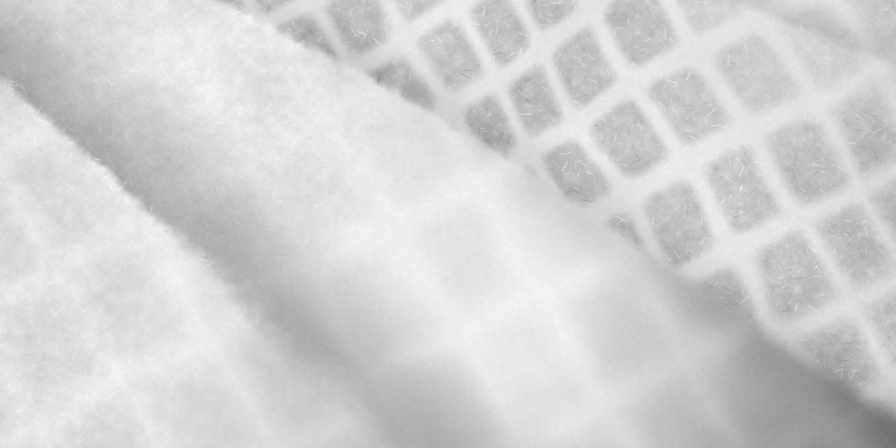
Give the GLSL for this texture, as a Shadertoy shader.

```glsl
const vec2 STEP_ALONG = vec2(0.143, 0.073);   // mesh lattice, cell to cell
const vec2 STEP_DOWN = vec2(0.110, -0.190);
const vec2 MESH_ORIGIN = vec2(1.654, 0.570);
const vec2 MID_ORIGIN = vec2(1.040, 0.425);
const vec2 LEFT_ORIGIN = vec2(0.300, 0.320);
const float STRAND_RADIUS = 0.026;
const float FIBER_CELL = 0.024;
const float FIBER_RADIUS = 0.0009;
const float FIBER_CONTRAST = 0.085;
const float GRAIN = 0.022;
const float CELL_TONE = 0.775;
const float STRAND_TONE = 0.905;
const float VALLEY_TONE = 0.665;
const float CREST_TONE = 0.912;
const float LEFT_TONE = 0.885;
const float CORNER_SHADE = 0.38;

float hash(vec2 p) {
    return fract(sin(dot(p, vec2(127.1, 311.7))) * 43758.5453);
}

float noise(vec2 p) {
    vec2 i = floor(p), f = fract(p);
    f = f * f * (3.0 - 2.0 * f);
    return mix(mix(hash(i), hash(i + vec2(1, 0)), f.x),
               mix(hash(i + vec2(0, 1)), hash(i + vec2(1, 1)), f.x), f.y);
}

float fbm(vec2 p) {
    float sum = 0.0, amp = 0.5;
    for (int i = 0; i < 4; i++) {
        sum += amp * noise(p);
        p = p * 2.03 + 17.0;
        amp *= 0.5;
    }
    return sum;
}

// Strand coverage of a skewed net with rounded openings
float net(vec2 p, vec2 origin, float size, float soft) {
    vec2 wobble = vec2(noise(p * 7.0), noise(p * 7.0 + 31.0)) - 0.5;
    vec2 q = inverse(mat2(STEP_ALONG, STEP_DOWN)) * ((p - origin + wobble * 0.03) / size);
    vec2 gap = 0.5 - abs(q - round(q));
    float area = abs(STEP_ALONG.x * STEP_DOWN.y - STEP_ALONG.y * STEP_DOWN.x);
    vec2 d = gap * area / vec2(length(STEP_DOWN), length(STEP_ALONG));
    d += vec2(0.007, 0.0);
    float k = 0.035;
    float h = max(k - abs(d.x - d.y), 0.0) / k;
    float dist = (min(d.x, d.y) - h * h * k * 0.25) * size;
    return 1.0 - smoothstep(-soft, soft, dist - STRAND_RADIUS * size);
}

// Scattered short hairs, positive for light and negative for dark
float fibers(vec2 p, float px) {
    vec2 g = p / FIBER_CELL, base = floor(g);
    float sum = 0.0;
    for (int y = -1; y <= 1; y++)
    for (int x = -1; x <= 1; x++) {
        vec2 id = base + vec2(x, y);
        vec2 v = g - id - vec2(hash(id), hash(id + 7.3));
        float angle = 6.2832 * hash(id + 3.9);
        vec2 dir = vec2(cos(angle), sin(angle));
        float reach = mix(0.1, 0.5, hash(id + 5.1));
        v -= dir * clamp(dot(v, dir), -reach, reach);
        float line = 1.0 - smoothstep(0.0, FIBER_RADIUS + px, length(v) * FIBER_CELL);
        sum += line * (hash(id + 9.7) * 2.0 - 0.85);
    }
    return sum;
}

void mainImage(out vec4 fragColor, in vec2 fragCoord) {
    float px = 1.0 / iResolution.y;
    vec2 p = fragCoord * px;
    float cloud = fbm(p * 5.0) - 0.47;
    float fuzz = fbm(p * 45.0) - 0.47;
    float hairs = fibers(p, px) + 0.7 * fibers(p * 1.37 + 5.0, px);

    // Distance inside the two fold silhouettes
    float midEdge = 1.0 - 0.6 * (p.x - 0.495) + 0.03 * sin(3.0 * (p.x - 0.495));
    float midIn = (midEdge - p.y) * 0.857 + fuzz * 0.012;
    float leftIn = (0.83 - 0.92 * p.x - p.y) * 0.736 + cloud * 0.03 + fuzz * 0.018;

    // Open mesh behind the folds
    float size = mix(0.84, 1.0, smoothstep(1.0, 1.5, p.x));
    float blur = 0.014 + 0.014 * smoothstep(1.6, 2.0, p.x);
    float strand = net(p, MESH_ORIGIN, size, blur);
    float tone = mix(CELL_TONE + cloud * 0.12, STRAND_TONE + cloud * 0.08, strand);
    tone += (fuzz * 0.14 + hairs * FIBER_CONTRAST) * mix(1.0, 0.2, strand);
    float haze = smoothstep(0.42, 0.0, length(p - vec2(1.78, 0.95)));
    tone = mix(tone, 0.86, haze * 0.6);
    float ridge = p.y - 1.0 + 0.4 * (p.x - 1.63);
    tone -= 0.08 * smoothstep(-0.015, 0.015, ridge) * smoothstep(0.09, 0.01, ridge);
    tone -= 0.08 * smoothstep(0.12, 0.0, -midIn);
    tone -= 0.05 * smoothstep(1.5, 2.0, p.x - 0.3 * p.y);

    // Broad middle fold
    float mid = mix(VALLEY_TONE, CREST_TONE, smoothstep(-0.02, 0.30, -leftIn));
    float midNet = net(p, MID_ORIGIN, 1.3, 0.045);
    mid += (midNet - 0.5) * mix(0.03, 0.06, smoothstep(0.5, 1.2, p.x));
    mid -= CORNER_SHADE * smoothstep(1.05, 2.1, p.x - 0.4 * p.y);
    mid -= 0.08 * smoothstep(0.12, 0.0, midIn) * smoothstep(0.7, 1.4, p.x);
    float focus = smoothstep(1.25, 0.55, p.x) * smoothstep(0.1, 0.7, p.y);
    mid += cloud * 0.09 + (fuzz * 0.08 + hairs * 0.03) * (0.1 + focus);
    float midSoft = 0.014 + 0.014 * smoothstep(1.0, 2.0, p.x);
    tone = mix(tone, mid, smoothstep(-midSoft, midSoft, midIn));

    // Near left fold with a hairy rim
    float left = LEFT_TONE - 0.13 * smoothstep(0.45, 0.95, p.x);
    left += (net(p, LEFT_ORIGIN, 1.35, 0.045) - 0.5) * 0.06;
    left += cloud * 0.09 + (fuzz * 0.08 + hairs * 0.03) * smoothstep(0.9, 0.1, p.x);
    float leftSoft = 0.012 + 0.06 * smoothstep(0.2, 0.9, p.x);
    tone = mix(tone, left, smoothstep(-leftSoft, leftSoft, leftIn));
    float rim = smoothstep(0.035, 0.0, abs(leftIn)) * smoothstep(0.8, 0.2, p.x);
    tone += rim * max(hairs, 0.0) * 0.06;

    tone += GRAIN * (noise(p * 190.0) - 0.5);
    fragColor = vec4(vec3(clamp(tone, 0.0, 0.95)), 1.0);
}
```
